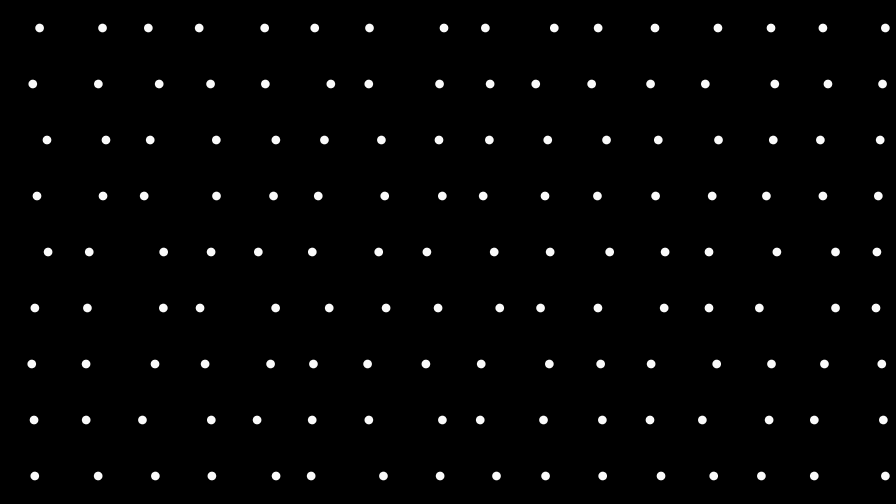
Reproduce this pattern procedurally as a WebGL 2 fragment shader.

```glsl
#version 300 es
precision highp float;

uniform vec2 u_resolution;
out vec4 fragColor;

const float ROWS = 9.0;
const float DOT_RADIUS = 0.077;    // in cells
const float OFFSET_MIN = 0.535;    // leftmost dot centre within its cell
const float OFFSET_MAX = 0.940;    // rightmost dot centre within its cell
const vec3 BACKGROUND = vec3(0.0);
const vec3 DOT_COLOR = vec3(0.98);

float hash(vec2 p) {
    vec3 q = fract(vec3(p.xyx) * vec3(0.1031, 0.1030, 0.0973));
    q += dot(q, q.yzx + 33.33);
    return fract((q.x + q.y) * q.z);
}

// Dot centre: fixed height in the row, random shift along it
vec2 dotCenter(vec2 cell) {
    float shift = mix(OFFSET_MIN, OFFSET_MAX, hash(cell + 7.0));
    return cell + vec2(shift, 0.5);
}

void main() {
    // Square cells, sized from the canvas height
    float pixel = ROWS / u_resolution.y;
    vec2 p = gl_FragCoord.xy * pixel;
    vec2 cell = floor(p);

    // Dots may reach slightly past the right side of their cell
    float dist = 1.0;
    for (int i = -1; i <= 0; i++) {
        vec2 center = dotCenter(cell + vec2(float(i), 0.0));
        dist = min(dist, length(p - center) - DOT_RADIUS);
    }

    // Edge softened over one pixel
    float coverage = clamp(0.5 - dist / pixel, 0.0, 1.0);
    fragColor = vec4(mix(BACKGROUND, DOT_COLOR, coverage), 1.0);
}
```
